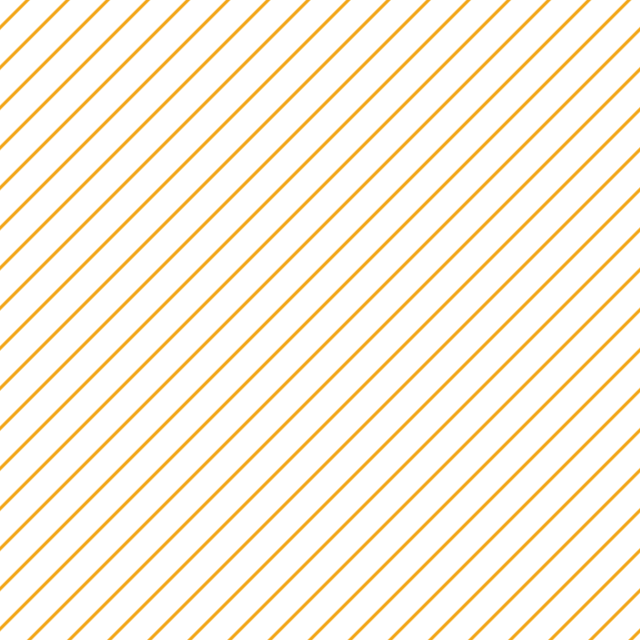
This pattern is drawn by a three.js fragment shader. Its source:

```glsl
// Thin amber diagonal lines, evenly spaced and rising to the right on white.
#define PERIOD 0.06265      // spacing along either canvas edge
#define FIRST_LINE 0.0432   // where the first line meets the top edge
#define HALF_WIDTH 0.00248  // half the line width, across the line
#define EDGE_SOFTNESS 0.0016
#define LINE_COLOR vec3(0.950, 0.648, 0.090)
#define PAPER_COLOR vec3(1.0)

varying vec2 vUv;

// Distance to the nearest multiple of the period.
float distanceToRepeat(float position, float period) {
  return abs(fract(position / period + 0.5) - 0.5) * period;
}

void main() {
  // Position along the falling diagonal, measured from the top left corner
  float diagonal = vUv.x + 1.0 - vUv.y;
  float lineDistance = distanceToRepeat(diagonal - FIRST_LINE, PERIOD) * sqrt(0.5);

  // Soft edge, never narrower than about one sample
  float softness = max(EDGE_SOFTNESS, 0.5 * fwidth(diagonal) * sqrt(0.5));
  float coverage = 1.0 - smoothstep(HALF_WIDTH - softness, HALF_WIDTH + softness, lineDistance);

  gl_FragColor = vec4(mix(PAPER_COLOR, LINE_COLOR, coverage), 1.0);
}
```
